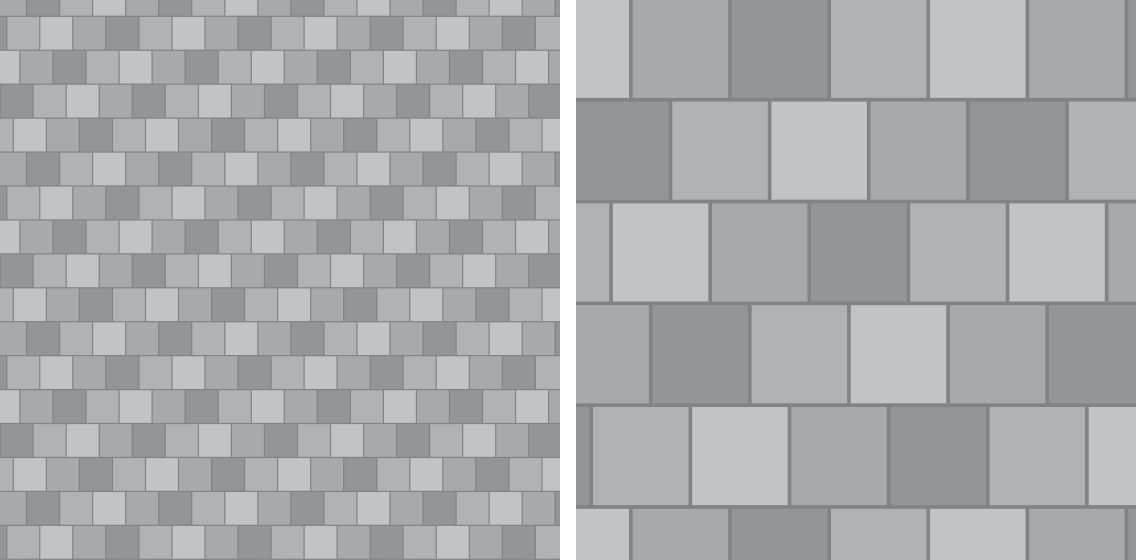
Left, the full canvas; right, a detail of the centre.
A Shadertoy shader for this pattern:

```glsl
#define TILE_SIZE vec2(0.0590, 0.0606)
#define GRID_ORIGIN vec2(0.0710, 0.0013)
#define ROW_SHIFT 1.6
#define JOINT_WIDTH 0.0022
#define JOINT_COLOR vec3(0.510, 0.513, 0.520)
#define LIGHT_GREY vec3(0.760, 0.764, 0.770)
#define SOFT_GREY vec3(0.695, 0.700, 0.705)
#define MEDIUM_GREY vec3(0.658, 0.663, 0.668)
#define DARK_GREY vec3(0.580, 0.585, 0.592)

// Four greys cycle along each row
vec3 tileColor(float column) {
    float tone = mod(column, 4.0);
    if (tone < 0.5) return LIGHT_GREY;
    if (tone < 1.5) return MEDIUM_GREY;
    if (tone < 2.5) return DARK_GREY;
    return SOFT_GREY;
}

// Distance to the nearest edge of the tile, in canvas units
float edgeDistance(vec2 cell) {
    vec2 toEdge = (0.5 - abs(fract(cell) - 0.5)) * TILE_SIZE;
    return min(toEdge.x, toEdge.y);
}

void mainImage(out vec4 fragColor, in vec2 fragCoord) {
    float pixel = 1.0 / iResolution.y;
    vec2 cell = (fragCoord * pixel - GRID_ORIGIN) / TILE_SIZE;

    // Each row slides right of the one below it
    cell.x -= ROW_SHIFT * floor(cell.y);

    // Joints with one pixel of smoothing
    float joint = clamp((0.5 * JOINT_WIDTH - edgeDistance(cell)) / pixel + 0.5, 0.0, 1.0);
    vec3 color = mix(tileColor(floor(cell.x)), JOINT_COLOR, joint);

    fragColor = vec4(color, 1.0);
}
```
